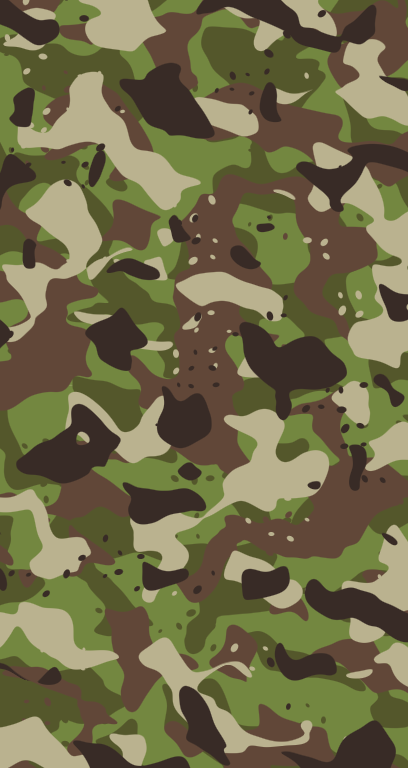
A WebGL 1 fragment shader for this pattern:

```glsl
precision highp float;
// Woodland camouflage: five flat colours in layered, lobed blobs with small specks.

uniform vec2 u_resolution;

const vec3 GREEN      = vec3(0.45, 0.53, 0.25);
const vec3 DARK_GREEN = vec3(0.33, 0.34, 0.17);
const vec3 BROWN      = vec3(0.38, 0.28, 0.22);
const vec3 BEIGE      = vec3(0.73, 0.70, 0.56);
const vec3 DARK_BROWN = vec3(0.22, 0.17, 0.15);

const vec2  BLOB_FREQUENCY = vec2(4.8, 7.4); // blobs are wider than tall
const float BLOB_TILT      = -0.25;          // they fall gently to the right
const float WARP_FREQUENCY = 8.0;
const float WARP_AMOUNT    = 0.07;
const float SPECK_GRID     = 22.0;

vec2 hash2(vec2 cell, float seed) {
  vec3 q = fract((cell.xyx + seed * 37.0) * vec3(0.1031, 0.1030, 0.0973));
  q += dot(q, q.yzx + 33.33);
  return fract((q.xx + q.yz) * q.zy);
}

vec2 rotate(vec2 v, float angle) {
  float c = cos(angle), s = sin(angle);
  return vec2(c * v.x + s * v.y, c * v.y - s * v.x);
}

// Slope of one lattice corner, measured at offset from that corner
float corner(vec2 cell, vec2 offset, float seed) {
  return dot(normalize(hash2(cell, seed) * 2.0 - 0.999), offset);
}

float gradientNoise(vec2 p, float seed) {
  vec2 cell = floor(p), f = p - cell;
  vec2 w = f * f * f * (f * (f * 6.0 - 15.0) + 10.0);
  vec2 e = vec2(1.0, 0.0);
  float low  = mix(corner(cell, f, seed), corner(cell + e, f - e, seed), w.x);
  float high = mix(corner(cell + e.yx, f - e.yx, seed),
                   corner(cell + 1.0, f - 1.0, seed), w.x);
  return mix(low, high, w.y);
}

// Warped two-octave noise that gives the blobs their wavy outline
float blobField(vec2 p, float seed) {
  vec2 warp = vec2(gradientNoise(p * WARP_FREQUENCY, seed + 1.0),
                   gradientNoise(p * WARP_FREQUENCY, seed + 2.0));
  vec2 q = rotate(p + WARP_AMOUNT * warp, BLOB_TILT) * BLOB_FREQUENCY;
  return gradientNoise(q, seed) + 0.3 * gradientNoise(q * 2.1, seed + 3.0);
}

// Antialiased area where the field exceeds the threshold
float blobs(vec2 p, float seed, float threshold, float pixel) {
  float f = blobField(p, seed);
  vec2 slope = vec2(blobField(p + vec2(pixel, 0.0), seed),
                    blobField(p + vec2(0.0, pixel), seed)) - f;
  return clamp(0.5 + (f - threshold) / max(1.2 * length(slope), 0.0001), 0.0, 1.0);
}

// Small tilted ovals that gather in loose clusters
float specks(vec2 p, float seed, float sparsity, float pixel) {
  vec2 g = p * SPECK_GRID;
  vec2 cell = floor(g);
  vec2 centre = 0.3 + 0.4 * hash2(cell, seed);
  vec2 variant = hash2(cell, seed + 1.0);
  float present = step(sparsity, gradientNoise(cell * 0.23, seed + 2.0))
                * step(variant.y, 0.55);
  vec2 oval = rotate(g - cell - centre, variant.y * 6.0) * vec2(0.85, 1.25);
  float d = length(oval) - mix(0.10, 0.24, variant.x);
  return present * clamp(0.5 - d / (1.2 * SPECK_GRID * pixel), 0.0, 1.0);
}

// Paint one colour: its blobs together with its specks
vec3 layer(vec3 below, vec3 ink, vec2 p, float seed, float threshold,
           float sparsity, float pixel) {
  float cover = max(blobs(p, seed, threshold, pixel),
                    specks(p, seed + 5.0, sparsity, pixel));
  return mix(below, ink, cover);
}

void main() {
  float pixel = 1.0 / u_resolution.x;
  vec2 p = gl_FragCoord.xy * pixel + 3.0;

  // Thresholds set each colour's share, from the bottom layer upwards
  vec3 colour = GREEN;
  colour = layer(colour, DARK_GREEN, p, 11.0, 0.040, 0.12, pixel);
  colour = layer(colour, BROWN,      p, 23.0, 0.088, 0.30, pixel);
  colour = layer(colour, BEIGE,      p, 37.0, 0.170, 0.20, pixel);
  colour = layer(colour, DARK_BROWN, p, 53.0, 0.225, 0.26, pixel);

  gl_FragColor = vec4(colour, 1.0);
}
```
